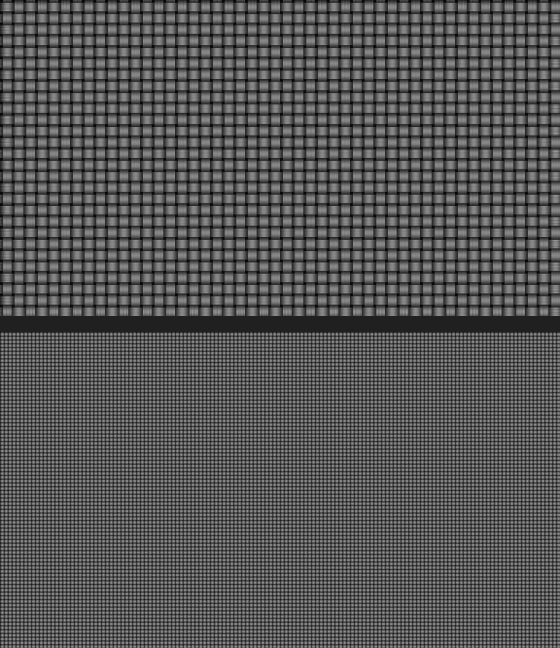
Top: one tile. Bottom: repeated 3 by 3.
Give the GLSL for this texture, as a Shadertoy shader.

```glsl
// Seamless plain weave of grey strands with dark gaps and fine fibre streaks.

const float TAU = 6.2831853;
const vec3 GAP_COLOR = vec3(0.035);

// Brightness along a strand: bright on its crest, dark where it dives under.
float crestShade(float distanceFromCrest) {
    return 0.32 + 0.21 * cos(TAU * distanceFromCrest / 1.5);
}

// Layered sines with whole cycle counts, so the streaks wrap at the edges.
// The streaks grow stronger near the two borders that the strand runs into.
float fibres(float across, float along, vec2 cycles) {
    float streak = sin(TAU * cycles.x * across) + sin(TAU * cycles.y * across + 1.7);
    float wear = smoothstep(0.93, 1.0, abs(2.0 * along - 1.0));
    return 1.0 + streak * mix(0.018, 0.065, wear);
}

void mainImage(out vec4 fragColor, in vec2 fragCoord) {
    vec2 uv = fragCoord / iResolution.xy;

    // Even strand counts keep the over-under order continuous across the edges.
    vec2 strands = vec2(48.0, 28.0);
    vec2 grid = uv * strands - vec2(0.125, -0.125);
    vec2 cell = floor(grid);
    vec2 offset = abs(fract(grid) - 0.5);
    bool verticalOver = mod(cell.x + cell.y, 2.0) < 0.5;

    // Each strand fills three quarters of its pitch: x vertical, y horizontal.
    vec2 pixel = strands / iResolution.xy;
    vec2 coverage = clamp((0.375 - offset) / pixel + 0.5, 0.0, 1.0);

    // Distance to the nearest crest: this cell if over, the next one if under.
    float verticalCrest = verticalOver ? offset.y : 1.0 - offset.y;
    float horizontalCrest = verticalOver ? 1.0 - offset.x : offset.x;
    vec3 vertical = vec3(crestShade(verticalCrest) * fibres(uv.x, uv.y, vec2(149.0, 215.0)));
    vec3 horizontal = vec3(crestShade(horizontalCrest) * fibres(uv.y, uv.x, vec2(85.0, 121.0)));

    // Stack the gap, the lower strand and the upper strand.
    vec3 lower = verticalOver ? horizontal : vertical;
    vec3 upper = verticalOver ? vertical : horizontal;
    vec2 order = verticalOver ? coverage.yx : coverage;
    vec3 color = mix(GAP_COLOR, lower, order.x);
    color = mix(color, upper, order.y);

    fragColor = vec4(color, 1.0);
}
```
